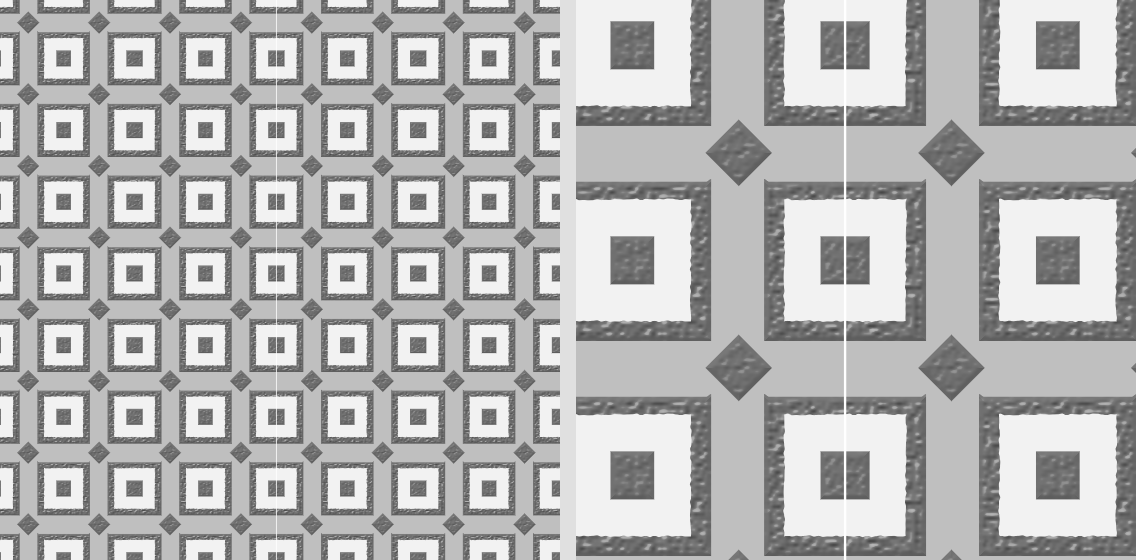
Left, the full canvas; right, a detail of the centre.
This pattern is drawn by a Shadertoy shader. Its source:

```glsl
// Grey tiling of bevelled stone frames with square centres, corner diamonds and one thin seam.

const vec2 ORIGIN = vec2(0.4935, 0.5117);  // centre of the tile under the seam
const vec2 PITCH = vec2(0.12663, 0.1280);  // spacing of the tiles
const float SEAM_HALF = 0.0007;
const float BEVEL = 0.0042;

const vec3 GROUT = vec3(0.75);
const vec3 PANEL = vec3(0.95);
const vec3 SEAM = vec3(1.0);

float hash(vec2 p) {
    vec3 q = fract(p.xyx * 0.1031);
    q += dot(q, q.yzx + 33.33);
    return fract((q.x + q.y) * q.z);
}

float noise(vec2 p) {
    vec2 i = floor(p), f = fract(p);
    f = f * f * (3.0 - 2.0 * f);
    return mix(mix(hash(i), hash(i + vec2(1, 0)), f.x),
               mix(hash(i + vec2(0, 1)), hash(i + vec2(1, 1)), f.x), f.y);
}

float boxDistance(vec2 p, vec2 halfSize) {
    vec2 q = abs(p) - halfSize;
    return max(q.x, q.y);
}

float diamondDistance(vec2 p, float radius) {
    return (abs(p.x) + abs(p.y) - radius) * 0.7071;
}

float coverage(float d, float px) {
    return clamp(0.5 - d / px, 0.0, 1.0);
}

// Outward direction of the nearest box side
vec2 boxNormal(vec2 p, vec2 halfSize) {
    vec2 q = abs(p) - halfSize;
    return q.x > q.y ? vec2(sign(p.x), 0.0) : vec2(0.0, sign(p.y));
}

// Embossed horizontal grain, flattened and lit along the outer edge
vec3 stone(vec2 p, float d, vec2 normal, float grain, float seed) {
    vec2 g = p * vec2(300.0, 440.0) + 60.0 + seed * 37.0;
    float relief = noise(g) - noise(g + vec2(-0.5, 0.9));
    float body = 0.435 + grain * (0.17 * relief + 0.13 * smoothstep(0.2, 0.55, relief));
    float lit = 0.42 + dot(normal, vec2(-0.02, 0.06));
    float edge = smoothstep(-BEVEL, -0.3 * BEVEL, d);
    return vec3(mix(body, lit, 0.85 * edge));
}

void mainImage(out vec4 fragColor, in vec2 fragCoord) {
    vec2 uv = fragCoord / iResolution.xy;
    float px = 1.0 / min(iResolution.x, iResolution.y);

    // Tile coordinates; every other column is slightly wider
    vec2 tile = floor((uv - ORIGIN) / PITCH + 0.5);
    vec2 p = uv - ORIGIN - tile * PITCH;
    float wide = 1.0 - mod(abs(tile.x), 2.0);
    vec3 color = GROUT;

    // Corner diamonds
    vec2 corner = p - 0.5 * PITCH * sign(p);
    float diamond = diamondDistance(corner, 0.0198);
    vec3 diamondStone = stone(corner, diamond, sign(corner) * 0.7071, 0.55, 1.0);
    color = mix(color, diamondStone, coverage(diamond, px));

    // Outer frame, with small raised tips at its upper corners
    vec2 frameP = p + vec2(0.0, 0.0006);
    vec2 frameHalf = vec2(0.0469 + 0.0013 * wide, 0.0474);
    vec2 normal = boxNormal(frameP, frameHalf);
    float tip = smoothstep(frameHalf.x - 0.003, frameHalf.x, abs(p.x)) * step(0.0, p.y);
    float frame = boxDistance(frameP, frameHalf + vec2(0.0, 0.0016 * tip));
    vec3 frameStone = stone(frameP, frame, normal, 1.0, 2.0 + wide);
    color = mix(color, frameStone, coverage(frame, px));

    // Pale panel with a slightly ragged edge
    float ragged = 0.0012 * (noise(p * 380.0 + 50.0) - 0.5);
    float panel = boxDistance(p, vec2(0.0348 + 0.0014 * wide, 0.0362)) + ragged;
    color = mix(color, PANEL, coverage(panel, px));

    // Square centre
    vec2 coreHalf = vec2(0.0130 + 0.0016 * wide, 0.0143);
    float core = boxDistance(p, coreHalf);
    vec3 coreStone = stone(p, core, boxNormal(p, coreHalf), 0.55, 4.0 + wide);
    color = mix(color, coreStone, coverage(core, px));

    // Vertical seam
    color = mix(color, SEAM, coverage(abs(uv.x - ORIGIN.x) - SEAM_HALF, px));

    fragColor = vec4(color, 1.0);
}
```
